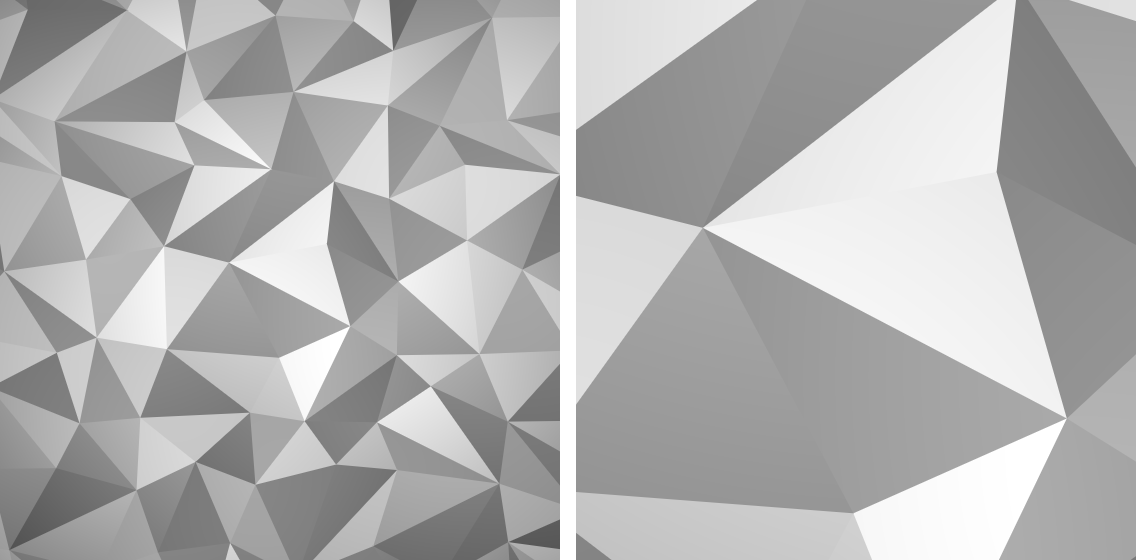
Left: the whole. Right: its middle third, enlarged.
This background is drawn by a Shadertoy shader. Its source:

```glsl
#define CELLS 7.4
#define JITTER 0.36
#define SEED 17.0
#define TONE_DARK 0.48
#define TONE_LIGHT 0.99
#define TILT 0.05
#define FALLOFF 0.68
#define LIGHT_CENTER vec2(0.53, 0.52)

float hash(vec2 p) {
    return fract(sin(dot(p + SEED, vec2(127.1, 311.7))) * 43758.5453);
}

float cross2(vec2 a, vec2 b) {
    return a.x * b.y - a.y * b.x;
}

float signedArea(vec2 a, vec2 b, vec2 c) {
    return cross2(b - a, c - a);
}

// Mesh vertex: staggered rows with random displacement
vec2 vertexAt(vec2 id) {
    vec2 offset = vec2(hash(id), hash(id + 53.3)) * 2.0 - 1.0;
    return id + vec2(0.5 * mod(id.y, 2.0), 0.0) + JITTER * offset;
}

// Signed distance to the line a-b, positive on its left
float leftOf(vec2 p, vec2 a, vec2 b) {
    return cross2(normalize(b - a), p - a);
}

// Antialiased coverage of a counterclockwise triangle
float coverage(vec2 p, vec2 a, vec2 b, vec2 c, float pixel) {
    float d = min(leftOf(p, a, b), min(leftOf(p, b, c), leftOf(p, c, a)));
    return clamp(0.5 + d / pixel, 0.0, 1.0);
}

// Facet tone with a slight linear slope
float facetTone(vec2 p, vec2 center, float rnd) {
    float angle = 6.2832 * fract(rnd * 37.0);
    float slope = dot(p - center, vec2(cos(angle), sin(angle)));
    return mix(TONE_DARK, TONE_LIGHT, rnd) + TILT * slope;
}

// Adds one facet as (weighted tone, weight)
vec2 facet(vec2 p, vec2 a, vec2 b, vec2 c, float rnd, float pixel) {
    float weight = coverage(p, a, b, c, pixel);
    return weight * vec2(facetTone(p, (a + b + c) / 3.0, rnd), 1.0);
}

void mainImage(out vec4 fragColor, in vec2 fragCoord) {
    vec2 p = fragCoord / iResolution.y * CELLS;
    float pixel = CELLS / iResolution.y;
    vec2 cell = floor(p);
    vec2 sum = vec2(0.7, 1.0) * 1e-3;

    for (int y = -1; y <= 1; y++) {
        for (int x = -1; x <= 1; x++) {
            vec2 id = cell + vec2(x, y);
            vec2 a = vertexAt(id);
            vec2 b = vertexAt(id + vec2(1, 0));
            vec2 c = vertexAt(id + vec2(0, 1));
            vec2 d = vertexAt(id + vec2(1, 1));

            // Contrasting tones for the two halves of the quad
            float first = hash(id + 91.7);
            float second = fract(first + 0.25 + 0.5 * hash(id + 23.9));

            // Split along the diagonal giving the fuller triangles
            float areaBC = min(signedArea(a, b, c), signedArea(b, d, c));
            float areaAD = min(signedArea(a, b, d), signedArea(a, d, c));
            if (areaBC > areaAD) {
                sum += facet(p, a, b, c, first, pixel);
                sum += facet(p, b, d, c, second, pixel);
            } else {
                sum += facet(p, a, b, d, first, pixel);
                sum += facet(p, a, d, c, second, pixel);
            }
        }
    }

    // Soft light fading toward the corners
    vec2 fromLight = fragCoord / iResolution.xy - LIGHT_CENTER;
    float light = 1.02 - FALLOFF * dot(fromLight, fromLight);
    fragColor = vec4(vec3(clamp(sum.x / sum.y * light, 0.0, 1.0)), 1.0);
}
```
